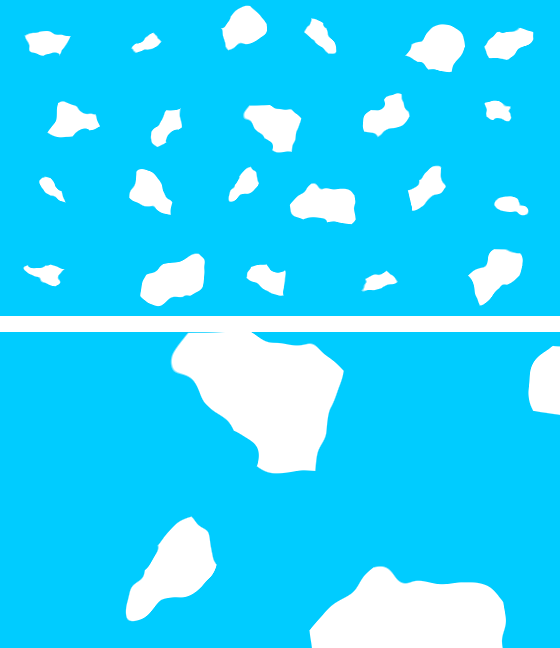
Top: the whole. Bottom: its middle third, enlarged.
A Shadertoy shader for this pattern:

```glsl
// Scattered white cut-paper clouds on a flat cyan sky.
// Rows of jittered cells each hold one blob: two merged lobes, warped by noise,
// then trimmed by straight cuts and a round notch. Cell ids wrap, so it tiles.

const vec3 SKY = vec3(0.0, 0.8, 1.0);
const vec3 CLOUD = vec3(1.0);
const float ROWS = 4.0;

// Integer hash: three random values in 0..1 per lattice point and seed
vec3 hash3(vec2 cell, float seed) {
    uvec3 v = uvec3(ivec3(vec3(cell, seed)));
    v = v * 1664525u + 1013904223u;
    v.x += v.y * v.z; v.y += v.z * v.x; v.z += v.x * v.y;
    v ^= v >> 16u;
    v.x += v.y * v.z; v.y += v.z * v.x; v.z += v.x * v.y;
    return vec3(v >> 8u) / 16777216.0;
}

// Smooth two-channel value noise, centred on zero
vec2 noise2(vec2 p, float seed) {
    vec2 i = floor(p), f = fract(p);
    f = f * f * (3.0 - 2.0 * f);
    vec2 low = mix(hash3(i, seed).xy, hash3(i + vec2(1, 0), seed).xy, f.x);
    vec2 high = mix(hash3(i + vec2(0, 1), seed).xy, hash3(i + 1.0, seed).xy, f.x);
    return mix(low, high, f.y) - 0.5;
}

float smoothMin(float a, float b, float k) {
    float h = max(k - abs(a - b), 0.0) / k;
    return min(a, b) - h * h * k * 0.25;
}

mat2 rotate(float a) {
    float c = cos(a), s = sin(a);
    return mat2(c, s, -s, c);
}

// Approximate distance to one cloud centred on the origin
float cloud(vec2 p, vec2 id) {
    float index = id.y * 6.0 + id.x;
    float rank = fract(index * 0.618 + 0.3);
    float size = mix(0.043, 0.09, rank);
    float squash = mix(0.6, 0.96, rank);
    vec3 pose = hash3(id, 1.0), lobe = hash3(id, 2.0);

    // Tilt, flatten and warp the local space
    vec2 q = rotate((pose.x - 0.5) * 1.7) * p / size;
    q.y /= squash;
    if (pose.y < 0.5) q.x = -q.x;
    q += 0.35 * noise2(q * 1.4, index + 20.0) + 0.08 * noise2(q * 3.5, index + 60.0);

    // A large and a small lobe
    vec2 smallCentre = vec2(0.65, (lobe.x - 0.5) * 0.9);
    float d = smoothMin(length(q + vec2(0.4, 0.0)) - 0.85,
                        length(q - smallCentre) - mix(0.4, 0.85, lobe.y), 0.25);

    // Straight cuts leave flat sides and corners
    for (int i = 0; i < 3; i++) {
        vec3 cut = hash3(id, 3.0 + float(i));
        float angle = (float(i) + cut.x) * 2.094;
        d = max(d, dot(q, vec2(cos(angle), sin(angle))) - mix(0.75, 1.1, cut.y));
    }

    // A round notch near the joint of the lobes
    vec2 notch = vec2(mix(0.0, 0.5, lobe.z), pose.z < 0.5 ? 1.05 : -1.05);
    d = max(d, 0.45 - length(q - notch));
    return d * size * squash;
}

void mainImage(out vec4 fragColor, in vec2 fragCoord) {
    vec2 uv = fragCoord / iResolution.xy;
    vec2 aspect = vec2(iResolution.x / iResolution.y, 1.0);
    float d = 1.0;

    // Nearest cloud among neighbouring cells; rows alternate six and five columns
    for (int j = -1; j <= 1; j++) {
        float row = floor(uv.y * ROWS) + float(j);
        float rowId = mod(row, ROWS);
        float columns = mod(rowId, 2.0) < 0.5 ? 5.0 : 6.0;
        for (int i = -1; i <= 1; i++) {
            float column = floor(uv.x * columns) + float(i);
            vec2 id = vec2(mod(column, columns), rowId);
            vec2 jitter = (hash3(id, 9.0).xy - 0.5) * 0.3;
            vec2 centre = (vec2(column, row) + 0.5 + jitter) / vec2(columns, ROWS);
            vec2 p = (uv - centre) * aspect;
            if (dot(p, p) < 0.026) d = min(d, cloud(p, id));
        }
    }

    // Crisp edge about one pixel wide
    float cover = clamp(0.5 - d * iResolution.y, 0.0, 1.0);
    fragColor = vec4(mix(SKY, CLOUD, cover), 1.0);
}
```
